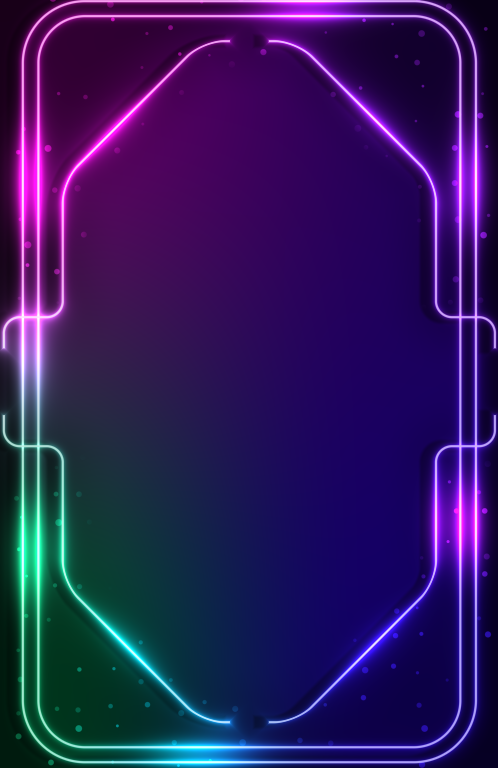
Write a Shadertoy shader that draws this background.

```glsl
float roundMax(float a, float b, float r) {
    return min(max(a, b), -r) + length(max(vec2(a, b) + r, 0.0));
}

float roundMin(float a, float b, float r) {
    return -roundMax(-a, -b, r);
}

float roundBox(vec2 p, vec2 halfSize, float r) {
    vec2 q = abs(p) - halfSize;
    return roundMax(q.x, q.y, r);
}

// Octagon joined to a side wing, mirrored on both axes
float panel(vec2 p) {
    vec2 q = abs(p);
    float slope = (q.x + q.y - 0.5045) * 0.7071;
    float octagon = roundMax(roundMax(q.x - 0.243, slope, 0.02), q.y - 0.4434, 0.02);
    float wing = roundBox(q, vec2(0.3197, 0.084), 0.021);
    return roundMin(octagon, wing, 0.021);
}

// Panel outline, open at the middle of each side
float bracket(vec2 p) {
    vec2 q = abs(p);
    return max(abs(panel(p)), max(0.0267 - q.x, 0.0449 - q.y));
}

float outerFrame(vec2 p) { return roundBox(p, vec2(0.295, 0.4955), 0.081); }
float innerFrame(vec2 p) { return roundBox(p, vec2(0.2747, 0.476), 0.061); }

vec3 hash3(vec2 cell) {
    vec3 h = fract(cell.xyx * vec3(0.1031, 0.103, 0.0973));
    h += dot(h, h.yxz + 33.33);
    return fract((h.xxy + h.yzz) * h.zyx);
}

vec3 neonColor(vec2 p) {
    float side = smoothstep(-0.14, 0.17, p.x);
    float rise = smoothstep(-0.18, 0.22, p.y);
    vec3 aqua = mix(vec3(0.08, 0.85, 0.55), vec3(0.0, 0.78, 0.9), smoothstep(-0.29, -0.13, p.x));
    vec3 low = mix(aqua, vec3(0.23, 0.1, 1.0), side);
    vec3 high = mix(vec3(1.0, 0.08, 0.92), vec3(0.66, 0.12, 1.0), side);
    vec3 pinkSpot = vec3(0.85, 0.1, 1.0);
    vec2 offset = (p - vec2(0.275, -0.184)) / 0.075;
    return mix(mix(low, high, rise), pinkSpot, exp(-dot(offset, offset)));
}

// Bright spots along the tubes
float heatAt(vec2 p) {
    vec2 spots[11] = vec2[11](
        vec2(-0.294, 0.26), vec2(-0.275, 0.04), vec2(-0.294, -0.223), vec2(0.295, 0.26),
        vec2(0.275, -0.184), vec2(0.08, 0.495), vec2(-0.06, -0.495), vec2(-0.175, 0.324),
        vec2(0.164, 0.337), vec2(-0.148, -0.333), vec2(0.164, -0.34));
    float heat = 0.0;
    for (int i = 0; i < 11; i++) {
        vec2 offset = (p - spots[i]) / 0.065;
        heat += exp(-dot(offset, offset));
    }
    return min(heat, 1.0);
}

// One dot per cell, with random place, size and strength
float dust(vec2 p) {
    vec2 grid = p * 25.0;
    vec3 h = hash3(floor(grid) + 40.0);
    float d = length(fract(grid) - 0.2 - 0.6 * h.xy) / 25.0;
    float radius = mix(0.0015, 0.0045, h.z);
    float aa = 0.7 / iResolution.y;
    return smoothstep(radius + aa, radius - aa, d) * step(0.35, h.x) * (0.25 + 0.5 * h.y);
}

void mainImage(out vec4 fragColor, in vec2 fragCoord) {
    vec2 uv = fragCoord / iResolution.xy;
    vec2 p = (fragCoord - 0.5 * iResolution.xy) / iResolution.y - vec2(0.0005, 0.003);
    float pixel = 1.0 / iResolution.y;

    // Four-corner backdrop, darker toward the rim
    vec3 top = mix(vec3(0.37, 0.0, 0.38), vec3(0.13, 0.0, 0.34), smoothstep(0.1, 0.9, uv.x));
    vec3 bottom = mix(vec3(0.0, 0.3, 0.16), vec3(0.07, 0.0, 0.4), smoothstep(0.1, 0.75, uv.x));
    vec3 color = mix(bottom, top, smoothstep(0.1, 0.9, uv.y));
    float inside = panel(p);
    color *= mix(1.0, mix(0.7, 0.5, uv.y), smoothstep(-0.08, 0.09, inside));
    color *= mix(1.0, 0.5, smoothstep(-0.01, 0.03, outerFrame(p)));

    // Soft shadows cast to the left
    vec2 shifted = p + vec2(0.013, 0.0);
    float shadowDistance = min(bracket(shifted), abs(outerFrame(shifted)));
    color *= 1.0 - 0.35 * smoothstep(0.011, 0.005, shadowDistance);

    // Dust around the panel, sparing the middle height
    vec3 neon = neonColor(p);
    float dustMask = smoothstep(-0.045, 0.0, inside) * smoothstep(0.09, 0.14, abs(p.y));
    color = mix(color, neon, dust(p) * dustMask * 0.8);

    // Neon tubes: halo, flare and pale core
    float heat = heatAt(p);
    float tubes[3] = float[3](abs(outerFrame(p)), abs(innerFrame(p)), bracket(p));
    for (int i = 0; i < 3; i++) {
        float d = tubes[i];
        float halo = 0.6 * exp(-d / 0.0032) + heat * (0.65 * exp(-d / 0.012) + 0.4 * exp(-d / 0.004));
        color += neon * halo;
        float core = smoothstep(0.0011 + pixel, 0.0011 - 0.5 * pixel, d);
        color = mix(color, mix(neon, vec3(1.0), 0.65 + 0.3 * heat), core * 0.9);
    }

    fragColor = vec4(clamp(color, 0.0, 1.0), 1.0);
}
```
